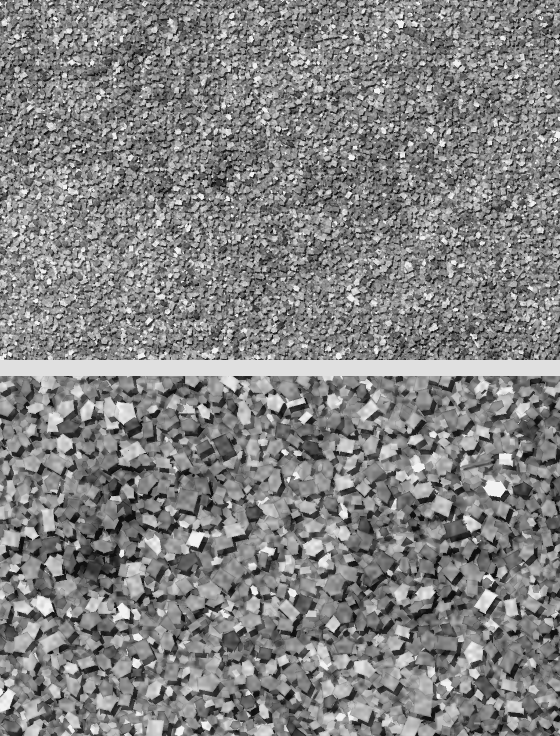
Top, the full canvas; bottom, a detail of the centre.
Write a WebGL 2 fragment shader that draws this texture.

```glsl
#version 300 es
precision highp float;
// Rough ground of small angular stone chips in grey, lit from the upper left.
// Two jittered grids of tilted polygons compete by height over a grainy base;
// a second height lookup towards the light casts shadows. Stray twigs lie on top.

#define CHIP_SIZE 0.0185
#define GRIT_SIZE 0.0105
#define TWIG_CELL 0.17
#define TWIG_SHARE 0.30
#define SHADOW_REACH 0.0055
#define SHADOW_DEPTH 0.62
#define TONE_SPREAD 0.30
#define TILT_SHADE 0.30
#define RELIEF_SHADE 0.75
#define CONTRAST 1.12
#define MID_GREY 0.545
#define LIGHT_DIR vec2(-0.6, 0.8)

uniform vec2 u_resolution;
out vec4 fragColor;

float hash(vec2 p) {
  return fract(sin(dot(p, vec2(127.1, 311.7))) * 43758.55);
}

vec2 hash2(vec2 p) {
  return vec2(hash(p), hash(p + vec2(17.3, 41.9)));
}

float valueNoise(vec2 p) {
  vec2 i = floor(p), f = fract(p);
  f = f * f * (3.0 - 2.0 * f);
  return mix(mix(hash(i), hash(i + vec2(1, 0)), f.x),
             mix(hash(i + vec2(0, 1)), hash(i + vec2(1, 1)), f.x), f.y);
}

float relief(vec2 p) {
  float sum = 0.0, amp = 0.5;
  for (int i = 0; i < 4; i++) {
    sum += amp * valueNoise(p);
    p = mat2(0.8, 0.6, -0.6, 0.8) * p * 2.0 + 5.3;
    amp *= 0.5;
  }
  return sum;
}

// Keeps the highest chip of one grid; surface holds (height, tone).
void addChips(vec2 p, float size, float low, float high, float seed, inout vec2 surface) {
  vec2 g = p / size, home = floor(g);
  for (int y = -1; y <= 1; y++)
  for (int x = -1; x <= 1; x++) {
    vec2 cell = home + vec2(x, y), id = cell + seed;
    vec2 q = g - cell - 0.5 - 0.75 * (hash2(id) - 0.5);
    vec2 shape = hash2(id + 7.7), look = hash2(id + 23.1);
    vec2 tilt = hash2(id + 51.7) - 0.5;
    float turn = 6.2832 * shape.x, c = cos(turn), s = sin(turn);
    vec2 local = mat2(c, -s, s, c) * q;
    local.x += 0.35 * tilt.x * local.y;
    local.y *= 1.1 + 0.6 * shape.y;

    // Irregular polygon with four to six sides
    float sector = 6.2832 / (4.0 + floor(3.0 * look.x));
    float angle = atan(local.y, local.x);
    float side = floor(angle / sector + 0.5);
    float radius = mix(0.34, 0.62, hash(id + 3.9)) * (0.9 + 0.1 * sin(side * 2.4 + turn));
    float dist = cos(side * sector - angle) * length(local) - radius;

    float height = mix(low, high, look.y) + 0.35 * dot(tilt, q);
    if (dist < 0.0 && height > surface.x) {
      float tone = MID_GREY + 0.065 + TONE_SPREAD * (hash(id + 9.2) - 0.5);
      tone += 0.17 * step(0.95, hash(id + 13.6));
      tone -= TILT_SHADE * dot(tilt, LIGHT_DIR);
      tone -= 0.10 * smoothstep(-0.10, 0.0, dist);
      surface = vec2(height, tone);
    }
  }
}

vec2 groundSurface(vec2 p) {
  float grain = valueNoise(p * 210.0);
  vec2 surface = vec2(0.15 * grain, 0.36 + 0.28 * grain);
  addChips(p, GRIT_SIZE, 0.05, 0.65, 37.0, surface);
  addChips(p, CHIP_SIZE, 0.20, 1.00, 91.0, surface);
  return surface;
}

// At most one short twig in each wide cell, with its own shadow.
float addTwigs(vec2 p, float tone) {
  vec2 cell = floor(p / TWIG_CELL), id = cell + 63.0;
  vec2 q = p - (cell + 0.3 + 0.4 * hash2(id)) * TWIG_CELL;
  float turn = 3.1416 * hash(id + 4.4), reach = mix(0.010, 0.026, hash(id + 8.1));
  float width = mix(0.0009, 0.0022, hash(id + 2.6));
  vec2 axis = vec2(cos(turn), sin(turn));
  vec2 under = q + LIGHT_DIR * 0.003;
  float dist = length(q - axis * clamp(dot(q, axis), -reach, reach)) - width;
  float shade = length(under - axis * clamp(dot(under, axis), -reach, reach)) - width;
  float present = step(hash(id + 6.5), TWIG_SHARE);
  tone *= 1.0 - 0.45 * present * smoothstep(0.001, -0.001, shade);
  return mix(tone, mix(0.42, 0.76, hash(id + 1.7)), present * smoothstep(0.0006, -0.0006, dist));
}

float shadeGround(vec2 p) {
  vec2 here = groundSurface(p);
  float blocker = groundSurface(p + LIGHT_DIR * SHADOW_REACH).x;
  float tone = here.y + 0.20 * (valueNoise(p * 260.0 + 9.0) - 0.5);
  tone *= 1.0 - SHADOW_DEPTH * smoothstep(0.08, 0.55, blocker - here.x);

  // Broad hollows and ridges, and a paler patch at the lower left
  float slope = relief((p + LIGHT_DIR * 0.014) * 9.0) - relief(p * 9.0);
  tone -= RELIEF_SHADE * slope;
  tone *= 1.0 - 0.40 * smoothstep(0.07, 0.19, slope);
  tone += 0.07 * (valueNoise(p * 4.0 + 2.0) - 0.5);
  tone += 0.07 * exp(-20.0 * dot(p - vec2(0.22, 0.27), p - vec2(0.22, 0.27)));
  return addTwigs(p, tone);
}

void main() {
  // Four samples per pixel smooth the chip edges
  float tone = 0.0;
  for (int i = 0; i < 4; i++) {
    vec2 offset = (vec2(i % 2, i / 2) - 0.5) * 0.5;
    tone += 0.25 * shadeGround((gl_FragCoord.xy + offset) / u_resolution.y);
  }
  tone = MID_GREY + CONTRAST * (tone - MID_GREY);
  fragColor = vec4(vec3(clamp(tone, 0.06, 0.95)), 1.0);
}
```
